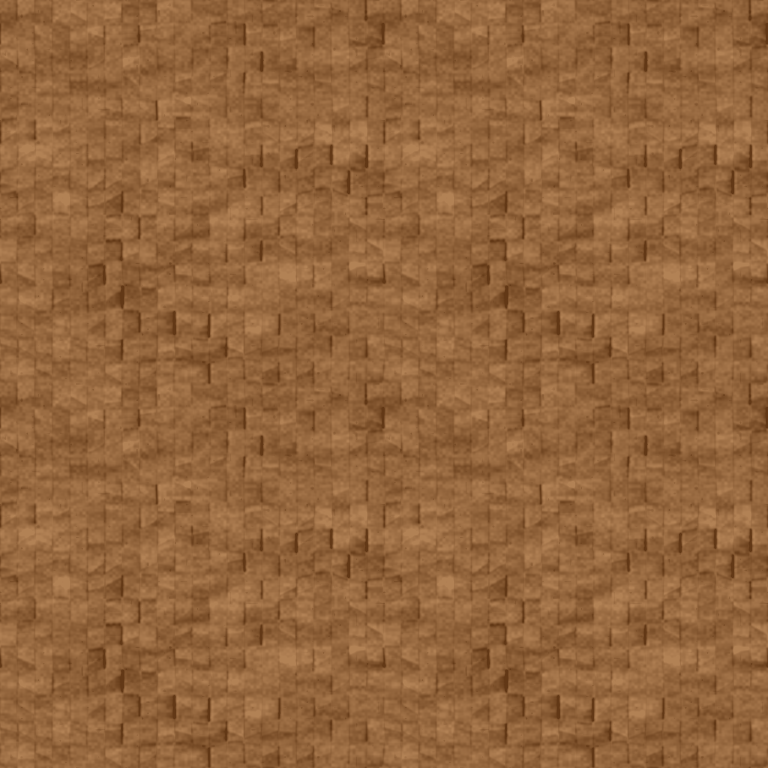
A three.js fragment shader for this texture:

```glsl
// Seamless brown crumpled-paper wall of small staggered bricks with worn, shaded joints.
varying vec2 vUv;

const float REPEATS = 2.0;
const vec2 BRICKS = vec2(11.0, 16.0);
const vec2 HALVES = vec2(22.0, 16.0);
const vec3 SHADOW = vec3(0.385, 0.22, 0.085);
const vec3 LIGHT = vec3(0.70, 0.51, 0.335);

float hash(vec2 p) {
  return fract(sin(dot(p, vec2(127.1, 311.7))) * 43758.5453);
}

// Wrapping value noise; a small blend turns it into flat cells with soft borders.
float cellNoise(vec2 p, vec2 period, vec2 blend, float seed) {
  vec2 i = floor(p);
  vec2 f = smoothstep(0.5 - blend, 0.5 + blend, p - i);
  vec2 a = mod(i, period) + seed;
  vec2 b = mod(i + 1.0, period) + seed;
  return mix(mix(hash(a), hash(vec2(b.x, a.y)), f.x),
             mix(hash(vec2(a.x, b.y)), hash(b), f.x), f.y);
}

float noise(vec2 uv, vec2 period, float seed) {
  return cellNoise(uv * period, period, vec2(0.5), seed);
}

float fbm(vec2 uv, vec2 period, float seed) {
  float sum = 0.0;
  float amp = 0.5;
  for (int i = 0; i < 4; i++) {
    sum += amp * noise(uv, period, seed);
    period *= 2.0;
    seed += 17.0;
    amp *= 0.5;
  }
  return sum;
}

float line(float d, float width) {
  return exp(-d * d / (width * width));
}

// Fades to zero at both ends of a unit span.
float window(float x, float margin) {
  return smoothstep(0.0, margin, x) * smoothstep(1.0, 1.0 - margin, x);
}

// Raised sheet edge: thin dark crease with wide shade on one side.
float crease(float d, float width, float strength) {
  float shade = smoothstep(width, -width, d) * exp(-abs(d) / (width * 5.0));
  return strength * (0.10 * line(d - 2.2 * width, width)
    - 0.50 * line(d, width) - 0.36 * shade);
}

// Tone of each brick, tilted up or down and fading out at its upper and lower borders.
float brickTone(vec2 uv) {
  vec2 g = uv * BRICKS;
  float row = floor(g.y);
  g.x += 0.5 * mod(row, 2.0);
  float fy = g.y - row;
  vec2 cell = vec2(g.x - 0.5, row);
  float tone = cellNoise(cell, BRICKS, vec2(0.04), 5.0) - 0.5;
  float tilt = cellNoise(cell, BRICKS, vec2(0.04), 41.0) - 0.4;
  return window(fy, 0.2) * (0.22 * tone + 0.65 * tilt * (fy - 0.5));
}

// Slanted fold inside each half brick, sharp on the line and fading away from it.
float slantFold(vec2 uv, float seed) {
  vec2 g = uv * HALVES;
  vec2 f = fract(g);
  vec2 id = mod(floor(g), HALVES) + seed;
  float slope = 0.9 * (hash(id) - 0.5);
  float height = 0.5 + 0.5 * (hash(id + 19.0) - 0.5);
  float d = f.y - height - slope * (f.x - 0.5);
  float side = smoothstep(-0.08, 0.08, d) - 0.5;
  float lift = hash(id + 43.0) - 0.3;
  return window(f.x, 0.08) * window(f.y, 0.2) * lift * side * exp(-2.5 * abs(d));
}

// Upright joints of the running bond; only some are open.
float uprightJoints(vec2 uv, float wear) {
  vec2 g = uv * BRICKS;
  float row = floor(g.y);
  g.x += 0.5 * mod(row, 2.0);
  float edge = floor(g.x + 0.5);
  float open = pow(hash(mod(vec2(edge, row), BRICKS) + 73.0), 2.5);
  float taper = window(g.y - row, 0.14);
  return crease((g.x - edge) / BRICKS.x, 0.0036, taper * (0.16 + open * wear));
}

// Short level joints, one half brick long, that form the steps.
float levelJoints(vec2 uv, float wear) {
  vec2 g = uv * HALVES;
  vec2 id = vec2(floor(g.x), floor(g.y + 0.5));
  float open = pow(hash(mod(id, HALVES) + 29.0), 3.5);
  float taper = window(g.x - id.x, 0.14);
  return crease((g.y - id.y) / HALVES.y, 0.005, taper * (0.03 + 0.5 * open * wear));
}

void main() {
  vec2 uv = vUv * REPEATS;

  // Uneven rows and nearly straight uprights
  vec2 waver = vec2(noise(uv, vec2(5.0, 12.0), 11.0), noise(uv, vec2(13.0, 8.0), 23.0)) - 0.5;
  vec2 wall = uv + waver * vec2(0.004, 0.024);
  float wear = 0.35 + 1.1 * smoothstep(0.3, 0.8, noise(uv, vec2(6.0, 7.0), 61.0));

  // Broad level bands and half-brick patches
  float tone = 0.67;
  tone += 0.34 * (fbm(uv, vec2(3.0, 16.0), 3.0) - 0.47);
  tone += 0.22 * (cellNoise(wall * HALVES - 0.5, HALVES, vec2(0.05, 0.3), 7.0) - 0.5);
  tone += brickTone(wall) + 0.60 * slantFold(wall, 3.0);

  // Joints and faint folds on every half brick
  float fold = (fract(wall.x * HALVES.x + 0.5) - 0.5) / HALVES.x;
  tone += uprightJoints(wall, wear) + levelJoints(wall, wear);
  tone -= 0.12 * line(fold, 0.0028) * noise(uv, vec2(22.0, 48.0), 97.0);

  // Crumpled relief, paper grain and small specks
  vec2 lean = vec2(0.002, -0.005);
  tone += 0.72 * (fbm(uv + lean, vec2(12.0, 24.0), 83.0) - fbm(uv - lean, vec2(12.0, 24.0), 83.0));
  tone += 0.25 * (noise(uv, vec2(128.0), 13.0) - 0.5);
  tone += 0.13 * (noise(uv, vec2(64.0, 80.0), 37.0) - 0.5);
  tone -= 0.20 * smoothstep(0.90, 1.0, noise(uv, vec2(70.0), 53.0));

  gl_FragColor = vec4(mix(SHADOW, LIGHT, clamp(tone, 0.0, 1.0)), 1.0);
}
```
